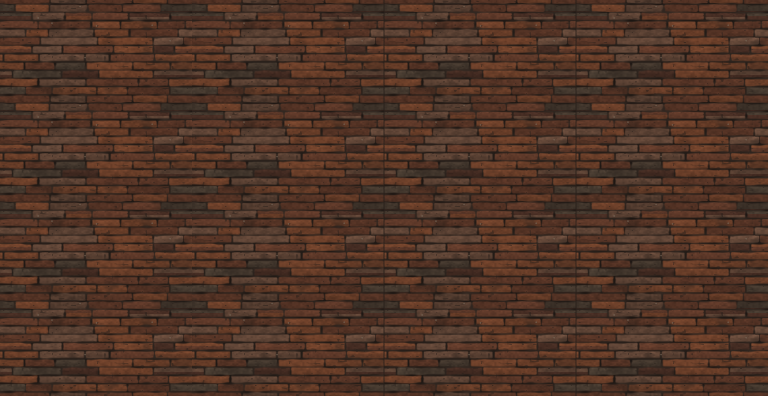
Give the GLSL for this texture, as a WebGL 1 fragment shader.

```glsl
precision highp float;
// Dark weathered wall of long, thin bricks, built from a tile repeated four by four.

uniform vec2 u_resolution;

const vec2 TILES = vec2(4.0, 4.0);
const float COURSES = 12.0;        // brick rows in one tile
const float TILE_LENGTH = 23.27;   // tile width, in course heights
const float COURSE_PHASE = 0.5;    // vertical start, in course heights
const float JOINT = 0.085;         // half the mortar width, in course heights
const float CORNER = 0.18;
const float EDGE_SOFTNESS = 0.07;
const float LENGTH_JITTER = 0.62;
const float WOBBLE = 0.17;
const float GRAIN = 0.36;
const float SEAM_WIDTH = 0.04;
const float SEAM_DARKNESS = 0.45;

const vec3 ORANGE = vec3(0.385, 0.226, 0.148);
const vec3 RUST   = vec3(0.328, 0.198, 0.143);
const vec3 TAN    = vec3(0.342, 0.246, 0.194);
const vec3 UMBER  = vec3(0.262, 0.168, 0.132);
const vec3 ASH    = vec3(0.255, 0.210, 0.172);
const vec3 MORTAR = vec3(0.150, 0.118, 0.098);
const vec3 CHIP   = vec3(0.460, 0.400, 0.340);

float hash(vec2 p) {
  vec3 q = fract(p.xyx * vec3(0.1031, 0.1030, 0.0973));
  q += dot(q, q.yzx + 33.33);
  return fract((q.x + q.y) * q.z);
}

float noise(vec2 p) {
  vec2 i = floor(p);
  vec2 f = fract(p);
  f = f * f * (3.0 - 2.0 * f);
  float low = mix(hash(i), hash(i + vec2(1.0, 0.0)), f.x);
  float high = mix(hash(i + vec2(0.0, 1.0)), hash(i + 1.0), f.x);
  return mix(low, high, f.y);
}

// Jittered position of a vertical joint; indices wrap with the tile.
float jointAt(float index, float row, float count) {
  return index + LENGTH_JITTER * (hash(vec2(mod(index, count), row + 31.0)) - 0.5);
}

float roundedBox(vec2 p, vec2 halfSize, float radius) {
  vec2 q = abs(p) - halfSize + radius;
  return length(max(q, 0.0)) + min(max(q.x, q.y), 0.0) - radius;
}

vec3 brickColor(float pick) {
  vec3 c = mix(ORANGE, RUST, step(0.38, pick));
  c = mix(c, TAN, step(0.70, pick));
  c = mix(c, UMBER, step(0.90, pick));
  return mix(c, ASH, step(0.96, pick));
}

void main() {
  vec2 uv = gl_FragCoord.xy / u_resolution;
  vec2 tileSize = vec2(TILE_LENGTH, COURSES);
  vec2 p = uv * TILES * tileSize + vec2(0.0, COURSE_PHASE);
  vec2 local = mod(p, tileSize);
  float pixel = TILES.y * COURSES / u_resolution.y;

  // Course and brick under this point
  float row = floor(local.y);
  float count = 4.0 + step(0.40, hash(vec2(row, 7.0)));
  float brickLength = TILE_LENGTH / count;
  float x = p.x / brickLength + 0.5 * mod(row, 2.0) + 0.6 * hash(vec2(row, 19.0));
  float index = floor(x);
  index -= step(x, jointAt(index, row, count));
  index += step(jointAt(index + 1.0, row, count), x);
  float left = jointAt(index, row, count);
  float right = jointAt(index + 1.0, row, count);
  vec2 id = vec2(mod(index, count), row);

  // Worn outline
  vec2 center = vec2((x - 0.5 * (left + right)) * brickLength, fract(local.y) - 0.5);
  vec2 halfSize = vec2(0.5 * (right - left) * brickLength, 0.5) - JOINT;
  float d = roundedBox(center, halfSize, CORNER);
  d += WOBBLE * (noise(local * vec2(0.9, 2.3) + 5.0) - 0.5);
  float blur = 0.5 * pixel + EDGE_SOFTNESS;
  float cover = 1.0 - smoothstep(-blur, blur, d);

  // Fired tone: lighter courses high in each tile, dusky ones below
  float band = 0.07 * sin(6.2832 * (local.y / COURSES - 0.42));
  float pick = clamp(hash(id + 53.0) - band, 0.0, 1.0);
  float tone = 0.97 + 0.15 * hash(id + 11.0) + 0.5 * band;
  float grain = 0.5 * noise(local * vec2(1.5, 2.6)) + 0.5 * noise(local * vec2(4.0, 5.5));
  vec3 brick = brickColor(pick) * (tone + GRAIN * (grain - 0.5));
  brick *= 1.0 + 0.14 * center.y;

  // Soot stains and dark pits
  float soot = smoothstep(0.70, 0.92, noise(local * vec2(0.45, 1.1) + 40.0));
  float pit = smoothstep(0.84, 0.97, noise(local * vec2(2.2, 3.4) + 70.0));
  brick = mix(brick, MORTAR, 0.28 * soot + 0.45 * pit);

  // Mortar, darker in some stretches and dusty in others
  vec3 mortar = MORTAR * (0.70 + 0.65 * noise(local * vec2(0.9, 2.1) + 90.0));
  vec3 color = mix(mortar, brick, cover);

  // Sparse pale chips
  vec2 chipCell = floor(local);
  vec2 chipSpot = 0.25 + 0.5 * vec2(hash(chipCell + 3.0), hash(chipCell + 8.0));
  float chip = 1.0 - smoothstep(0.04, 0.04 + pixel, length(fract(local) - chipSpot));
  color = mix(color, CHIP, 0.6 * chip * step(0.988, hash(chipCell + 120.0)));

  // Visible butt seams where the right-hand tiles begin
  float tileEdge = floor(p.x / TILE_LENGTH + 0.5);
  float seam = 1.0 - smoothstep(SEAM_WIDTH, SEAM_WIDTH + pixel, abs(p.x - tileEdge * TILE_LENGTH));
  seam *= step(1.5, tileEdge) * step(tileEdge, 3.5);
  color = mix(color, MORTAR, SEAM_DARKNESS * seam);

  gl_FragColor = vec4(color, 1.0);
}
```
